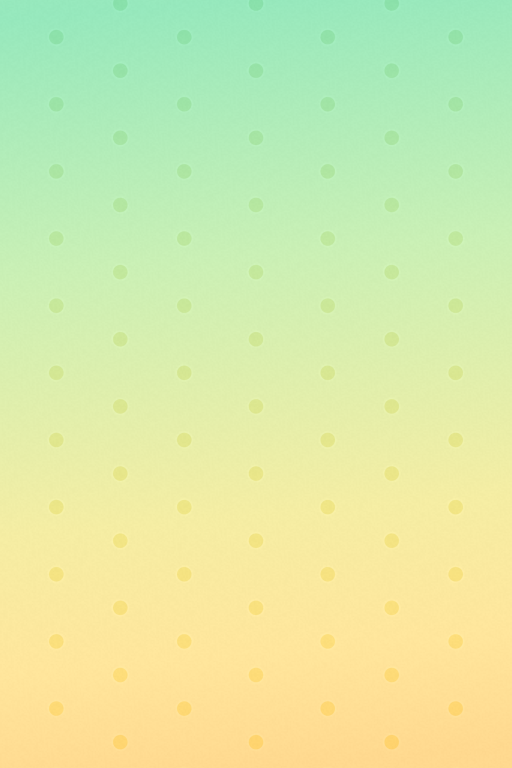
This pattern is drawn by a Shadertoy shader. Its source:

```glsl
#define COLUMN_STEP 0.0833
#define CENTRE_GAP 0.0101
#define LAST_COLUMN 3.0
#define ROW_STEP 0.08743
#define FIRST_ROW 0.0046
#define DOT_RADIUS 0.0094
#define RIM_WIDTH 0.0011
#define RIM_LIGHT 0.012
#define TILT 0.08
#define GRAIN 0.014
#define GRAIN_CELLS 512.0

float hash(vec2 p) {
    return fract(sin(dot(p, vec2(127.1, 311.7))) * 43758.5453);
}

float valueNoise(vec2 p) {
    vec2 cell = floor(p), f = fract(p);
    f = f * f * (3.0 - 2.0 * f);
    float low = mix(hash(cell), hash(cell + vec2(1, 0)), f.x);
    float high = mix(hash(cell + vec2(0, 1)), hash(cell + vec2(1, 1)), f.x);
    return mix(low, high, f.y);
}

// Mint at the top through lime and yellow to peach
vec3 background(float t) {
    vec3 c = mix(vec3(0.59, 0.91, 0.74), vec3(0.79, 0.94, 0.71), clamp(t / 0.33, 0.0, 1.0));
    c = mix(c, vec3(0.96, 0.93, 0.64), clamp((t - 0.33) / 0.34, 0.0, 1.0));
    c = mix(c, vec3(1.0, 0.90, 0.61), clamp((t - 0.67) / 0.18, 0.0, 1.0));
    return mix(c, vec3(1.0, 0.85, 0.56), clamp((t - 0.85) / 0.15, 0.0, 1.0));
}

// Signed distance to the nearest dot; odd columns drop by half a row
float dotDistance(vec2 p) {
    float column = clamp(round((abs(p.x) - CENTRE_GAP) / COLUMN_STEP), 0.0, LAST_COLUMN);
    float centreX = column * COLUMN_STEP + CENTRE_GAP * step(0.5, column);
    float y = p.y - FIRST_ROW - 0.5 * ROW_STEP * mod(column, 2.0);
    y -= ROW_STEP * round(y / ROW_STEP);
    return length(vec2(abs(p.x) - centreX, y)) - DOT_RADIUS;
}

void mainImage(out vec4 fragColor, in vec2 fragCoord) {
    // Height units: x from the centre line, y down from the top
    vec2 p = vec2(fragCoord.x - 0.5 * iResolution.x, iResolution.y - fragCoord.y) / iResolution.y;
    float pixel = 1.0 / iResolution.y;
    float t = p.y + TILT * p.x;
    vec3 color = background(t);

    // Tinted dots with a faint pale rim
    float d = dotDistance(p);
    float fill = 1.0 - smoothstep(-0.7 * pixel, 0.7 * pixel, d);
    float rim = 1.0 - smoothstep(0.0, RIM_WIDTH + pixel, abs(d - RIM_WIDTH));
    vec3 tint = mix(vec3(-0.055, -0.03, -0.07), vec3(0.0, -0.03, -0.14), clamp(t, 0.0, 1.0));
    color += tint * fill + RIM_LIGHT * rim * (1.0 - fill);

    // Soft paper grain
    color += GRAIN * (valueNoise(p * GRAIN_CELLS + GRAIN_CELLS) - 0.5);
    fragColor = vec4(clamp(color, 0.0, 1.0), 1.0);
}
```
